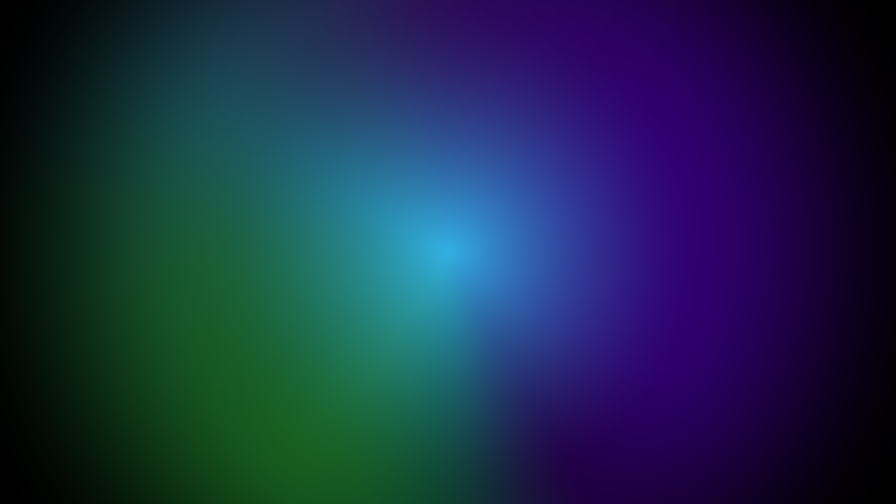
This background is drawn by a Shadertoy shader. Its source:

```glsl
// A soft aurora-like backdrop: violet, teal and green sweep around the centre.
// A smooth wheel of hues is indexed by angle, faded to black by radius,
// then covered in the middle by a pointed cyan glow.

const float TAU = 6.2831853;
const int HUES = 12;
const vec3 GLOW_COLOR = vec3(0.20, 0.69, 0.89);

// Hues every 30 degrees, counter-clockwise from the right
const vec3 WHEEL[HUES] = vec3[HUES](
    vec3(0.19, 0.00, 0.44), vec3(0.19, 0.00, 0.44), vec3(0.18, 0.01, 0.39),
    vec3(0.17, 0.05, 0.35), vec3(0.14, 0.19, 0.34), vec3(0.11, 0.33, 0.36),
    vec3(0.10, 0.36, 0.21), vec3(0.09, 0.36, 0.14), vec3(0.09, 0.37, 0.13),
    vec3(0.06, 0.25, 0.19), vec3(0.13, 0.00, 0.28), vec3(0.18, 0.00, 0.42));

// Catmull-Rom curve through four neighbouring colours
vec3 curve(vec3 a, vec3 b, vec3 c, vec3 d, float t) {
    vec3 slope = c - a;
    vec3 bend = 2.0 * a - 5.0 * b + 4.0 * c - d;
    vec3 twist = 3.0 * (b - c) + d - a;
    return b + 0.5 * t * (slope + t * (bend + t * twist));
}

// Smooth, seamless colour for a direction in radians
vec3 wheelColor(float angle) {
    float position = fract(angle / TAU) * float(HUES);
    int i = int(position) % HUES;
    vec3 color = curve(WHEEL[(i + HUES - 1) % HUES], WHEEL[i],
                       WHEEL[(i + 1) % HUES], WHEEL[(i + 2) % HUES],
                       fract(position));
    return max(color, vec3(0.0));
}

// Cone-like glow, one at the centre and zero beyond its reach
float glow(float radius, float reach) {
    return pow(max(1.0 - radius / reach, 0.0), 1.5);
}

float vignette(float radius, float inner, float outer) {
    return 1.0 - smoothstep(inner, outer, radius);
}

void mainImage(out vec4 fragColor, in vec2 fragCoord) {
    // Centred coordinates, in units of the canvas height
    vec2 p = (fragCoord - 0.5 * iResolution.xy) / iResolution.y;
    float radius = length(p);
    float angle = radius > 0.0 ? atan(p.y, p.x) : 0.0;

    vec3 color = wheelColor(angle) * vignette(radius, 0.45, 1.0);
    color = mix(color, GLOW_COLOR, glow(radius, 0.5));
    fragColor = vec4(color, 1.0);
}
```
